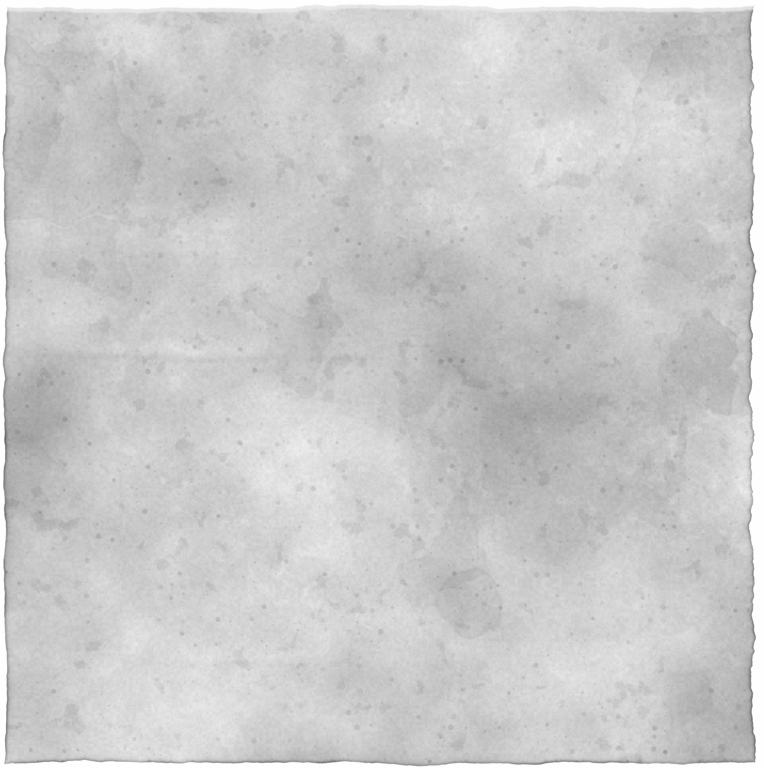
Reproduce this texture procedurally as a Shadertoy shader.

```glsl
// A sheet of old grey paper with water stains, cloudy washes and torn edges.

const float PAPER = 0.803;          // mean paper tone
const float BACKDROP = 0.995;       // tone outside the sheet
const float CLOUD_GAIN = 0.23;      // broad unevenness
const float MOTTLE_GAIN = 0.13;     // small blotches
const float GRAIN_GAIN = 0.035;     // paper tooth
const float STAIN_DEPTH = 0.036;    // fill of a water stain
const float RIM_DEPTH = 0.022;      // tide line of a water stain
const float OUTLINE_DEPTH = 0.36;   // dark torn edge
const int STAINS = 11;
const vec3 ROUND_STAIN = vec3(0.615, 0.217, 0.043);   // centre, radius

// Broad washes: centre, radius, tone change
const vec4 WASHES[9] = vec4[9](
    vec4(0.66, 0.46, 0.17, -0.105), vec4(0.84, 0.33, 0.08, -0.060),
    vec4(0.54, 0.70, 0.11, -0.055), vec4(0.01, 0.47, 0.09, -0.090),
    vec4(0.50, 0.91, 0.07, -0.050), vec4(0.27, 0.30, 0.22, 0.045),
    vec4(0.96, 0.37, 0.07, 0.090), vec4(0.82, 0.71, 0.12, 0.040),
    vec4(0.93, 0.08, 0.07, -0.050));

float hash(vec2 p) {
    vec3 q = fract(vec3(p.xyx) * 0.1031);
    q += dot(q, q.yzx + 33.33);
    return fract((q.x + q.y) * q.z);
}

vec2 hash2(vec2 p) {
    return vec2(hash(p), hash(p + 57.3));
}

float noise(vec2 p) {
    vec2 i = floor(p), f = fract(p);
    f = f * f * (3.0 - 2.0 * f);
    return mix(mix(hash(i), hash(i + vec2(1, 0)), f.x),
               mix(hash(i + vec2(0, 1)), hash(i + vec2(1, 1)), f.x), f.y);
}

// Fractal noise centred on zero
float fbm(vec2 p) {
    float sum = 0.0, gain = 0.5;
    for (int i = 0; i < 5; i++) {
        sum += gain * (noise(p) - 0.5);
        p = mat2(1.6, 1.2, -1.2, 1.6) * p + 11.7;
        gain *= 0.5;
    }
    return sum;
}

// Darkening of a stain with a tide line, from its signed distance
float stain(float d) {
    float fill = smoothstep(0.003, -0.003, d);
    float rim = exp(-abs(d + 0.002) / 0.0025);
    return STAIN_DEPTH * fill + RIM_DEPTH * rim * smoothstep(0.006, -0.001, d);
}

float boxDistance(vec2 p, vec2 halfSize) {
    vec2 q = abs(p) - halfSize;
    return length(max(q, 0.0)) + min(max(q.x, q.y), 0.0);
}

float washes(vec2 p) {
    float sum = 0.0;
    for (int i = 0; i < 9; i++) {
        vec2 q = (p - WASHES[i].xy) / WASHES[i].z;
        sum += WASHES[i].w * exp(-dot(q, q));
    }
    return sum;
}

float waterStains(vec2 p) {
    vec2 warp = vec2(fbm(p * 13.0 + 3.0), fbm(p * 13.0 + 41.0));
    float sum = stain(length(p - ROUND_STAIN.xy + warp * 0.04) - ROUND_STAIN.z);
    // Scattered blots with wandering outlines
    for (int i = 0; i < STAINS; i++) {
        vec2 id = vec2(float(i) * 3.7, 19.0);
        float r = mix(0.025, 0.065, hash(id + 5.0));
        float d = length(p - hash2(id) + warp * 0.14) - r;
        sum += stain(d) * mix(0.3, 0.85, hash(id + 9.0));
    }
    // Mirrored drips in the upper corners
    vec2 q = vec2(min(p.x, 1.0 - p.x), p.y) + warp * vec2(0.10, 0.13);
    float drip = boxDistance(q - vec2(0.06, 0.83), vec2(0.11, 0.11));
    float tongue = length((q - vec2(0.12, 0.68)) * vec2(0.8, 1.3)) - 0.05;
    return sum + 0.75 * stain(min(drip, tongue));
}

// Small dark flecks, one candidate per cell
float specks(vec2 p, float cells, float density) {
    vec2 id = floor(p * cells);
    vec2 q = fract(p * cells) - 0.3 - 0.4 * hash2(id);
    float r = mix(0.06, 0.22, hash(id + 7.0));
    float dotMask = smoothstep(r + 0.1, r - 0.05, length(q));
    return dotMask * step(hash(id + 23.0), density) * hash(id + 31.0);
}

// Soft horizontal fold, fading away from its middle
float crease(vec2 p, vec2 centre, float reach) {
    float y = p.y - centre.y + 0.02 * fbm(vec2(p.x * 7.0, centre.y * 90.0));
    float along = exp(-pow((p.x - centre.x) / reach, 2.0));
    return along * (exp(-pow((y - 0.012) / 0.011, 2.0)) - exp(-pow(y / 0.005, 2.0)));
}

// Inset from one torn side
float tornSide(float inset, float along, float seed, float rough) {
    return inset + rough * (fbm(vec2(along * 9.0, seed)) + 0.3 * fbm(vec2(along * 60.0, seed)));
}

void mainImage(out vec4 fragColor, in vec2 fragCoord) {
    vec2 p = fragCoord / iResolution.xy;
    float pixel = 1.0 / iResolution.y;

    // Clouds and washes with softly warped borders
    vec2 drift = vec2(fbm(p * 6.0 + 8.0), fbm(p * 6.0 + 71.0));
    float tone = PAPER + washes(p + 0.20 * drift);
    tone += CLOUD_GAIN * fbm(p * vec2(4.0, 5.0) + 0.5 * drift + 27.0);
    tone += MOTTLE_GAIN * fbm(p * 17.0 + 5.0);
    tone -= waterStains(p);
    tone += 0.035 * crease(p, vec2(0.22, 0.535), 0.16);
    tone += 0.018 * crease(p, vec2(0.34, 0.135), 0.15);

    // Tooth, worn flecks and dirt
    tone += GRAIN_GAIN * (noise(p * 240.0) + noise(p * 430.0) - 1.0);
    float wear = smoothstep(0.0, 0.15, fbm(p * 5.0 + 90.0) + 0.2 * (p.x - 0.5));
    tone += 0.03 * wear * smoothstep(0.08, 0.2, fbm(p * 75.0));
    tone -= 0.10 * specks(p, 65.0, 0.16) + 0.06 * specks(p + 0.37, 130.0, 0.12);
    tone -= 0.05 * smoothstep(0.17, 0.26, fbm(p * 38.0 + 13.0));

    // Torn rim: dark on three sides, pale along the top
    float left = tornSide(p.x - 0.007, p.y, 3.5, 0.014);
    float right = tornSide(0.985 - p.x, p.y, 17.5, 0.032);
    float bottom = tornSide(p.y - 0.006, p.x, 29.5, 0.014);
    float top = tornSide(0.991 - p.y, p.x, 43.5, 0.014);
    float rim = min(min(left, right), bottom);
    float patchy = 0.55 + 0.9 * noise(p * 28.0);
    tone -= OUTLINE_DEPTH * patchy * exp(-max(rim, 0.0) / 0.0016);
    tone -= 0.04 * exp(-max(rim, 0.0) / 0.012);
    tone = mix(tone, 0.92, 0.8 * smoothstep(0.007, 0.003, top));
    float sheet = smoothstep(-pixel, pixel, min(rim, top));

    fragColor = vec4(vec3(mix(BACKDROP, clamp(tone, 0.0, 1.0), sheet)), 1.0);
}
```
